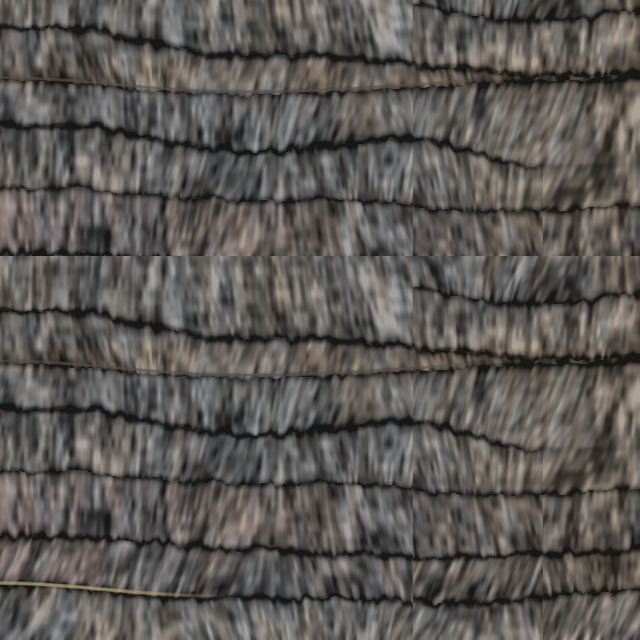
Write a WebGL 1 fragment shader that draws this texture.

```glsl
precision highp float;
uniform vec2 u_resolution;

float hash(vec2 p) {
  vec3 q = fract(vec3(p.xyx) * 0.1031);
  q += dot(q, q.yzx + 33.33);
  return fract((q.x + q.y) * q.z);
}

float noise(vec2 p) {
  vec2 i = floor(p), f = fract(p);
  f = f * f * (3.0 - 2.0 * f);
  return mix(mix(hash(i), hash(i + vec2(1.0, 0.0)), f.x),
             mix(hash(i + vec2(0.0, 1.0)), hash(i + 1.0), f.x), f.y);
}

// One ragged lower edge: adds its shadow and starts the next course beneath it
void addCourse(vec2 p, float edge, float strength, inout float shadow, inout float row, inout float depth) {
  float ragged = 0.010 * (noise(vec2(p.x * 90.0, edge + row * 9.0)) - 0.5)
               + 0.007 * (noise(vec2(p.x * 24.0, row * 5.0)) - 0.5);
  float d = p.y - edge - ragged * strength;
  float thickness = 0.0035 + 0.004 * noise(vec2(p.x * 35.0, row * 3.0 + 40.0));
  float crease = 0.23 * exp(-d * d / (thickness * thickness));
  float falloff = d > 0.0 ? 0.11 * exp(-d / 0.018) : 0.11 * exp(d / 0.010);
  shadow += strength * (crease + falloff);
  if (d > 0.0 && strength > 0.4) {
    row += 1.0;
    depth = d;
  }
}

// Thin stalk lying along a curve
float stalk(float y, float center, float halfWidth) {
  return 1.0 - smoothstep(halfWidth * 0.4, halfWidth * 1.6, abs(y - center));
}

vec3 thatch(vec2 p) {
  float x = p.x;
  float shadow = 0.0, row = 1.0, depth = p.y - 0.4;

  // Wavy courses, from top to bottom
  float upper = 0.447 + 0.028 * smoothstep(0.62, 0.8, x) - 0.016 * smoothstep(0.88, 1.0, x);
  addCourse(p, upper, 0.8 * smoothstep(0.6, 0.69, x), shadow, row, depth);
  float second = 0.487 + 0.045 * smoothstep(0.05, 0.42, x) + 0.03 * smoothstep(0.5, 0.9, x);
  addCourse(p, second, 1.0, shadow, row, depth);
  float thin = 0.566 + 0.022 * smoothstep(0.0, 0.37, x) - 0.026 * smoothstep(0.4, 0.95, x);
  addCourse(p, thin + 0.003, 0.6, shadow, row, depth);
  float bent = 0.637 + 0.042 * smoothstep(0.08, 0.4, x) - 0.019 * smoothstep(0.42, 0.6, x)
             + 0.042 * smoothstep(0.63, 0.84, x);
  addCourse(p, bent, 1.0 - 0.85 * smoothstep(0.79, 0.88, x), shadow, row, depth);
  float soft = 0.735 + 0.02 * smoothstep(0.0, 0.4, x) + 0.018 * smoothstep(0.5, 0.78, x)
             - 0.006 * smoothstep(0.8, 1.0, x);
  addCourse(p, soft, 0.7, shadow, row, depth);
  float fifth = 0.840 + 0.03 * smoothstep(0.0, 0.7, x) - 0.012 * smoothstep(0.72, 1.0, x);
  addCourse(p, fifth, 0.9, shadow, row, depth);
  float lowest = 0.911 + 0.02 * smoothstep(0.0, 0.33, x) + 0.008 * smoothstep(0.5, 0.72, x)
               - 0.022 * smoothstep(0.74, 1.0, x);
  addCourse(p, lowest + 0.004, 0.85, shadow, row, depth);

  // Leaning fibres, clumped into tufts
  float lean = 0.9 * (noise(vec2(x * 6.0, row * 5.3)) - 0.4);
  float u = x + lean * depth;
  float strands = 0.50 * noise(vec2(u * 105.0, p.y * 26.0 + row * 7.0))
                + 0.32 * noise(vec2(u * 185.0 + 31.0, p.y * 52.0 + row * 3.0))
                + 0.18 * noise(vec2(u * 70.0 + 9.0, p.y * 85.0));
  float tufts = noise(vec2(u * 26.0, p.y * 14.0 + row * 11.0)) - 0.5;
  float patches = noise(p * vec2(5.0, 11.0) + 17.0) - 0.5;
  float light = 0.395 + (0.62 + 1.6 * min(depth, 0.08)) * (strands - 0.5)
              + 0.07 * tufts + 0.06 * patches - min(shadow, 0.3);
  light = clamp(light, 0.09, 0.63);

  // Cool grey weathering, warmer to the right and in the reddish course
  float reddish = smoothstep(0.72, 0.78, p.y) * (1.0 - smoothstep(0.9, 0.95, p.y));
  float warmth = 0.30 + 0.4 * smoothstep(0.55, 1.0, x) + 0.25 * reddish + 0.6 * patches
               + 0.7 * (noise(vec2(u * 60.0, row * 8.0 + p.y * 9.0)) - 0.5);
  warmth += 0.3 * smoothstep(0.53, 0.55, p.y) * (1.0 - smoothstep(0.57, 0.59, p.y));
  vec3 warm = mix(vec3(1.10, 0.99, 0.88), vec3(1.12, 0.96, 0.92), reddish * (1.0 - x));
  vec3 color = light * mix(vec3(0.97, 1.0, 1.03), warm, clamp(warmth, 0.0, 1.0));

  // Brown twig and pale straw
  float twig = stalk(p.y, thin - 0.002, 0.0022) * (1.0 - smoothstep(0.6, 0.85, x));
  color = mix(color, vec3(0.37, 0.31, 0.28), 0.65 * twig);
  float straw = stalk(p.y, lowest, 0.0026) * (1.0 - smoothstep(0.18, 0.4, x));
  return mix(color, vec3(0.60, 0.53, 0.41) * (0.8 + 0.4 * strands), straw);
}

void main() {
  vec2 p = gl_FragCoord.xy / u_resolution;
  p.y = 1.0 - p.y;
  // Vertical repeat with a straight seam
  float seam = smoothstep(-0.5, 0.5, (p.y - 0.4) * u_resolution.y);
  vec3 color = mix(thatch(p + vec2(0.0, 0.4427)), thatch(p), seam);
  gl_FragColor = vec4(color, 1.0);
}
```
